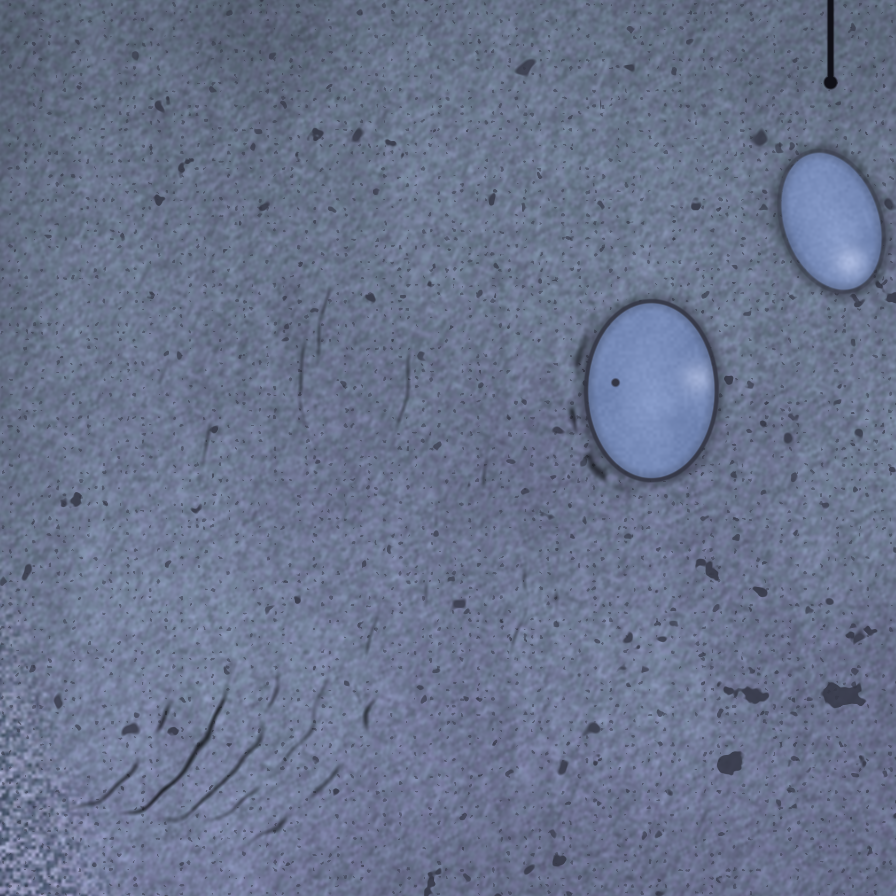
Write a Shadertoy shader that draws this texture.

```glsl
// Weathered blue-grey concrete with two inset oval discs, a nail, pits and scratches

float hash(vec2 p) {
    vec3 q = fract(p.xyx * 0.1031);
    q += dot(q, q.yzx + 33.33);
    return fract((q.x + q.y) * q.z);
}

float noise(vec2 p) {
    vec2 i = floor(p), f = fract(p);
    f = f * f * (3.0 - 2.0 * f);
    return mix(mix(hash(i), hash(i + vec2(1, 0)), f.x),
               mix(hash(i + vec2(0, 1)), hash(i + vec2(1, 1)), f.x), f.y);
}

float fbm(vec2 p) {
    float sum = 0.0, amp = 0.533;
    for (int i = 0; i < 4; i++) {
        sum += amp * noise(p);
        p = mat2(1.6, 1.2, -1.2, 1.6) * p + 7.3;
        amp *= 0.5;
    }
    return sum;
}

mat2 rotation(float a) {
    return mat2(cos(a), sin(a), -sin(a), cos(a));
}

float ellipseDistance(vec2 p, vec2 radii) {
    float k = length(p / radii);
    return k * (k - 1.0) / max(length(p / (radii * radii)), 1e-4);
}

// Ragged spots, at most one per cell
float pits(vec2 p, float cells, float share) {
    vec2 q = p * cells;
    q += 0.3 * vec2(noise(q * 3.0), noise(q * 3.0 + 40.0));
    vec2 id = floor(q) + cells;
    vec2 d = fract(q) - 0.5 - 0.25 * (vec2(hash(id + 3.0), hash(id + 8.0)) - 0.5);
    d = rotation(6.28 * hash(id + 17.0)) * d * vec2(1.0, 1.3);
    float radius = mix(0.14, 0.34, hash(id + 29.0));
    return step(hash(id), share) * smoothstep(radius, radius * 0.55, length(d));
}

// Thin arc around a centre, fading at both ends of its angular span
float arc(vec2 p, float radius, float angle, float span, float width) {
    float turn = abs(atan(p.y, p.x) - angle);
    float d = abs(length(p) - radius + 0.012 * (noise(p * 35.0) - 0.5));
    return smoothstep(width, 0.0, d) * smoothstep(span, span * 0.4, turn);
}

// Pale polished disc with a dark seam
vec3 addDisc(vec3 col, vec2 p, vec2 radii, vec2 glint, float seam) {
    float d = ellipseDistance(p, radii);
    col *= 1.0 - 0.3 * smoothstep(0.018, 0.0, d);
    vec3 face = vec3(0.45, 0.53, 0.71) + 0.09 * (fbm(p * 22.0 + 5.0) - 0.5);
    face += 0.04 * (noise(p * 260.0 + 90.0) - 0.5);
    face += vec3(0.17, 0.15, 0.12) * exp(-dot(p - glint, p - glint) * 3500.0);
    face += 0.05 * exp(-dot(p, p) * 700.0);
    face *= 1.0 - 0.15 * smoothstep(-0.012, 0.0, d);
    col = mix(col, face, smoothstep(0.0015, -0.0015, d));
    float ring = smoothstep(0.0035, 0.001, abs(d - 0.002));
    return mix(col, vec3(0.2, 0.21, 0.27), seam * ring);
}

void mainImage(out vec4 fragColor, in vec2 fragCoord) {
    vec2 uv = fragCoord / iResolution.xy;

    // Broad tint: greener grey in the middle, violet below, dull at the top
    float cloud = fbm(uv * 4.0 + 11.0);
    float violet = smoothstep(0.75, 0.05, uv.y + 0.9 * (cloud - 0.5));
    vec3 col = mix(vec3(0.427, 0.475, 0.568), vec3(0.438, 0.467, 0.59), violet);
    col *= 1.0 + 0.28 * (cloud - 0.5);
    col *= 1.0 - 0.13 * smoothstep(0.78, 1.0, uv.y) - 0.1 * smoothstep(0.12, 0.0, uv.x);
    col *= 1.0 - 0.08 * smoothstep(0.6, 1.0, uv.x) * smoothstep(0.6, 0.1, uv.y);

    // Fine grain with a slight relief and faint vertical trowel streaks
    vec2 g = rotation(0.4) * uv * vec2(1.0, 0.85);
    float grain = 0.55 * noise(g * 270.0) + 0.45 * noise(g * 125.0 + 31.0) - 0.5;
    float relief = noise(g * 180.0) - noise(g * 180.0 + vec2(0.5, -0.5));
    float streak = noise(vec2(uv.x * 75.0 + 2.0 * noise(uv * 5.0), uv.y * 5.0));
    col *= 1.0 + 0.3 * grain + 0.13 * relief + 0.07 * (streak - 0.5);
    col += vec3(0.025, -0.012, 0.025) * (noise(uv * 150.0 + 70.0) - 0.5);

    // Coarse pale grain worn into the lower left corner
    float worn = smoothstep(0.2, 0.06, uv.x + 0.35 * uv.y + 0.12 * (cloud - 0.5));
    float salt = noise(uv * 240.0 + 13.0) - 0.46;
    col += worn * salt * vec3(0.4, 0.36, 0.4);

    // Small specks everywhere, larger pits towards the right
    float right = smoothstep(0.35, 0.75, uv.x);
    vec3 pitColor = vec3(0.2, 0.21, 0.27);
    col = mix(col, pitColor, 0.5 * pits(uv, 115.0, 0.3));
    col = mix(col, pitColor, 0.65 * pits(uv + 0.37, 60.0, mix(0.04, 0.1, right)));
    col = mix(col, pitColor, 0.8 * pits(uv + 0.61, 27.0, mix(0.012, 0.07, right)));

    // Eroded cluster at the lower right
    vec2 c = (uv - vec2(0.79, 0.2)) / vec2(0.15, 0.11);
    float erosion = fbm(uv * 27.0 + 3.0) - 0.81 + 0.2 * exp(-dot(c, c));
    col = mix(col, pitColor, 0.85 * smoothstep(0.0, 0.04, erosion));

    // Sweeping curved scratches at the lower left
    for (int i = 0; i < 6; i++) {
        float k = float(i);
        vec2 centre = vec2(0.18 - 0.045 * k, 0.28 + 0.04 * hash(vec2(k, 5.0)));
        float strength = 0.25 + 0.4 * hash(vec2(k, 9.0));
        float worked = smoothstep(0.3, 0.65, noise(uv * 30.0 + k));
        float mark = arc(uv - centre, 0.25 - 0.012 * k, -0.65, 0.65, 0.005);
        col *= 1.0 - strength * worked * mark;
    }

    // Faint upright cracks
    for (int i = 0; i < 9; i++) {
        float k = float(i);
        vec2 start = vec2(0.08 + 0.6 * hash(vec2(k, 21.0)), 0.25 + 0.4 * hash(vec2(k, 33.0)));
        vec2 d = uv - start;
        d.x -= 0.15 * d.y + 0.02 * (noise(vec2(uv.y * 25.0, k)) - 0.5);
        float mark = smoothstep(0.004, 0.0, abs(d.x)) * smoothstep(0.07, 0.02, abs(d.y));
        col *= 1.0 - 0.3 * mark * smoothstep(0.25, 0.7, noise(uv * 45.0 + k));
    }

    // Discs, with a gouge running round the left of the larger one
    vec2 large = uv - vec2(0.727, 0.564);
    vec2 small = rotation(-0.33) * (uv - vec2(0.928, 0.753));
    float gouge = arc(vec2(-large.x, large.y) * vec2(1.35, 1.0), 0.119, -0.35, 1.3, 0.011);
    col *= 1.0 - 0.55 * gouge * smoothstep(0.15, 0.6, noise(uv * 60.0));
    col = addDisc(col, large, vec2(0.071, 0.098), vec2(0.052, 0.014), 0.85);
    col = addDisc(col, small, vec2(0.053, 0.079), vec2(0.005, -0.05), 0.4);
    col = mix(col, pitColor, smoothstep(0.006, 0.003, length(large + vec2(0.04, -0.009))));

    // Nail hanging from the top edge
    vec2 nail = uv - vec2(0.927, 0.908);
    float nailDistance = min(length(nail) - 0.0075, max(abs(nail.x) - 0.0035, -nail.y));
    col = mix(col, vec3(0.06, 0.06, 0.09), smoothstep(0.0015, -0.0015, nailDistance));

    fragColor = vec4(clamp(col, 0.0, 1.0), 1.0);
}
```
